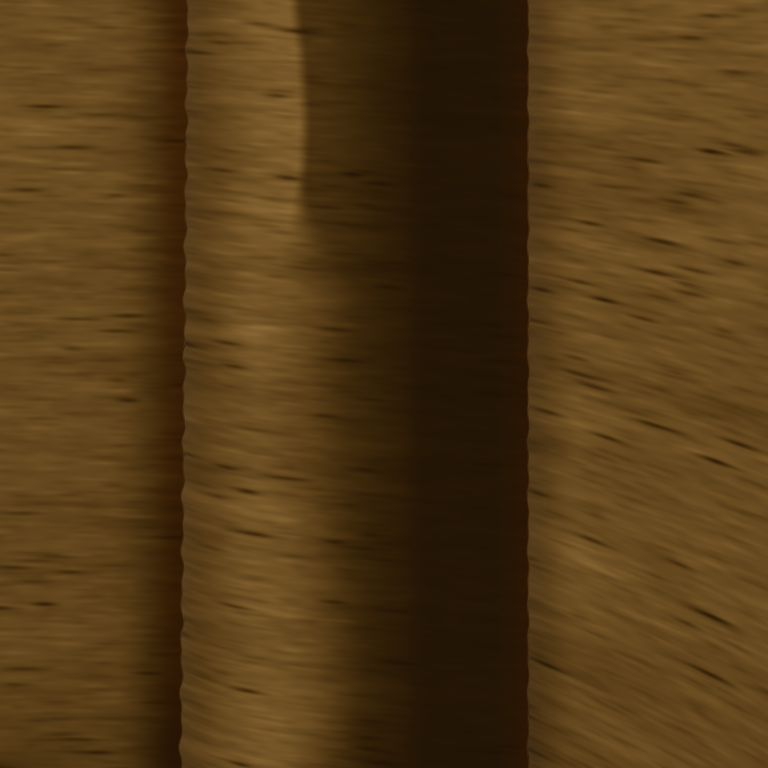
Give the GLSL for this texture, as a WebGL 2 fragment shader.

```glsl
#version 300 es
precision highp float;
// Heavy woven cloth hanging in three vertical folds, lit from the left.
// Each fold has a tone profile and a bent thread direction; stretched
// cellular noise lays the threads and scattered dark slubs along it.
uniform vec2 u_resolution;
out vec4 outColor;

const float RIGHT_SEAM = 0.6875;

vec3 hash3(vec2 cell) {
    vec3 q = vec3(dot(cell, vec2(127.1, 311.7)),
                  dot(cell, vec2(269.5, 183.3)),
                  dot(cell, vec2(419.2, 371.9)));
    return fract(sin(q) * 43758.545);
}

// Sum of soft light and dark blobs, one per cell
float threads(vec2 p, vec2 cells) {
    p *= cells;
    vec2 base = floor(p);
    float sum = 0.0;
    for (int j = -1; j <= 1; j++)
    for (int i = -1; i <= 1; i++) {
        vec2 cell = base + vec2(i, j);
        vec3 h = hash3(cell);
        vec2 d = p - cell - h.xy;
        sum += (2.0 * h.z - 1.0) * exp(-4.5 * dot(d, d));
    }
    return sum;
}

// Sparse dark dashes; density is the fraction of cells that hold one
float slubs(vec2 p, vec2 cells, float density) {
    p *= cells;
    vec2 base = floor(p);
    float mask = 0.0;
    for (int j = -1; j <= 1; j++)
    for (int i = -1; i <= 1; i++) {
        vec2 cell = base + vec2(i, j);
        vec3 h = hash3(cell + 57.0);
        vec2 d = (p - cell - h.xy) / vec2(0.2 + 0.25 * h.y, 0.22);
        float present = step(h.z, density) * (0.4 + 0.6 * h.x);
        mask = max(mask, present * exp(-dot(d, d)));
    }
    return mask;
}

float weave(vec2 p) {
    return 0.11 * threads(p, vec2(9.0, 100.0))
         + 0.13 * threads(p, vec2(22.0, 190.0))
         + 0.09 * threads(p, vec2(5.0, 38.0))
         + 0.06 * threads(p, vec2(45.0, 150.0));
}

// Tone of 0 is deep brown, 1 is pale gold
vec3 clothColour(float tone) {
    float t = clamp(tone, 0.0, 1.25);
    vec3 colour = vec3(0.15, 0.09, 0.02)
                + vec3(0.41, 0.33, 0.20) * pow(vec3(t), vec3(1.0, 1.06, 1.4));
    return colour * (1.0 + 1.5 * clamp(tone, -0.3, 0.0));
}

float leftTone(vec2 p, float seam) {
    float falloff = smoothstep(0.13, 0.0, seam - p.x);
    return mix(0.53, 0.63, smoothstep(0.1, 0.8, p.y)) - 0.47 * falloff * falloff
         - 0.1 * smoothstep(0.14, 0.0, p.y);
}

float middleTone(vec2 p, float seam) {
    // The shadow line is crisp near the top and diffuse below
    float crisp = smoothstep(0.60, 0.76, p.y);
    float line = mix(0.408 + 0.012 * sin(p.y * 11.0), 0.388, crisp)
               + 0.009 * crisp * sin((p.y - 0.72) * 13.0);
    float blur = mix(0.065, 0.010, crisp);
    float shadow = smoothstep(line - blur, line + blur, p.x);
    float lit = mix(0.44, 0.72, smoothstep(0.0, 0.10, p.x - seam))
              + 0.10 * crisp * smoothstep(0.30, 0.39, p.x);
    float shade = mix(0.33, 0.03, smoothstep(0.39, 0.55, p.x))
                - 0.08 * smoothstep(0.52, 0.56, p.x)
                + 0.06 * smoothstep(0.64, RIGHT_SEAM, p.x);
    return mix(lit, shade, shadow);
}

float rightTone(vec2 p) {
    return mix(0.42, 0.66, smoothstep(0.0, 0.07, p.x - RIGHT_SEAM))
         - 0.08 * smoothstep(0.4, 0.0, p.y);
}

void main() {
    vec2 p = gl_FragCoord.xy / u_resolution;

    // Seams wander slightly where threads poke past the fold
    float fray = 0.0012 * (sin(p.y * 173.0) + sin(p.y * 97.0 + 2.0));
    float leftSeam = 0.235 + 0.009 * p.y + fray;
    float rightSeam = RIGHT_SEAM + 0.6 * fray;
    float inMiddle = smoothstep(-0.002, 0.002, p.x - leftSeam);
    float inRight = smoothstep(-0.002, 0.002, p.x - rightSeam);

    float tone = mix(leftTone(p, leftSeam), middleTone(p, leftSeam), inMiddle);
    tone = mix(tone, rightTone(p), inRight);

    // Thread direction: level on the left, curling and slanting to the right
    float across = p.x - leftSeam;
    float curl = 0.07 * across - 0.032 * (1.0 - p.y) * exp(-max(across, 0.0) / 0.06);
    float slant = mix(0.48, 0.04, p.y) * (p.x - RIGHT_SEAM);
    float bend = mix(mix(0.02 * p.x, curl, inMiddle), slant, inRight);
    vec2 cloth = p + vec2(0.0, bend) + vec2(3.0, 7.0) * (step(0.5, inMiddle) + step(0.5, inRight));

    // Threads and slubs fade with the light
    float light = 0.16 + 1.05 * clamp(tone, 0.0, 0.8);
    tone += light * (weave(cloth) + 0.06 * threads(cloth, vec2(9.0)));
    tone -= light * 0.55 * slubs(cloth, vec2(15.0, 75.0), 0.12);

    // Warm cast inside each crease, cool rim on the turned edges
    vec3 colour = clothColour(tone);
    float crease = smoothstep(0.05, 0.0, leftSeam - p.x) * (1.0 - inMiddle)
                 + smoothstep(0.045, 0.0, rightSeam - p.x) * (1.0 - inRight);
    float rim = exp(-abs(across) / 0.012) * inMiddle
              + exp(-abs(p.x - rightSeam) / 0.016) * inRight;
    colour *= mix(vec3(1.0), vec3(1.08, 0.92, 0.6), crease);
    colour += vec3(0.0, 0.008, 0.03) * rim;
    outColor = vec4(colour, 1.0);
}
```
